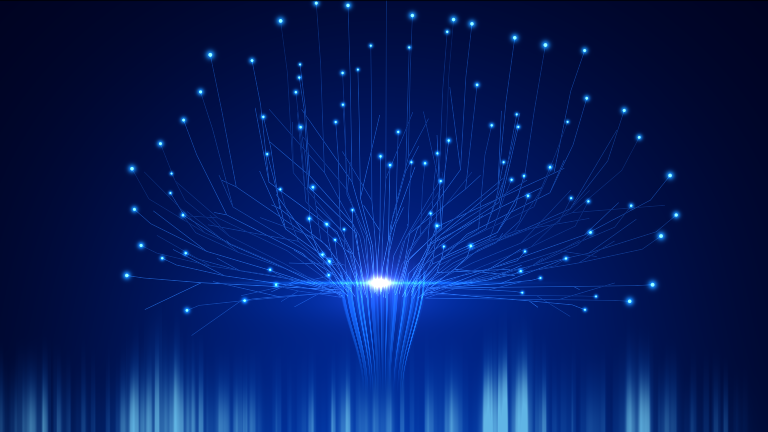
Reproduce this background procedurally as a Shadertoy shader.

```glsl
// A glowing tree of circuit branches rising from a light flare above blue light bars.

const vec2 FLARE = vec2(0.880, 0.345);
const vec2 CROWN = vec2(0.920, 0.375);
const float TRUNK_X = 0.887;
const float TRUNK_TOP = 0.31;
const int OUTER_COUNT = 28;
const int NODE_COUNT = 92;

const vec3 NAVY = vec3(0.0, 0.006, 0.11);
const vec3 BLUE = vec3(0.0, 0.125, 0.51);
const vec3 AZURE = vec3(0.05, 0.37, 0.78);
const vec3 CYAN = vec3(0.42, 0.77, 0.94);

float hash(float n) {
    n = fract(n * 0.1031);
    n *= n + 33.33;
    n *= n + n;
    return fract(n);
}

float bell(float x, float center, float width) {
    float t = (x - center) / width;
    return exp(-t * t);
}

// Random steps along x with softened borders
float columns(float x, float width, float seed) {
    float cell = floor(x / width);
    float blend = smoothstep(0.25, 0.75, fract(x / width));
    return mix(hash(cell + seed), hash(cell + 1.0 + seed), blend);
}

float segmentDistance(vec2 p, vec2 a, vec2 b) {
    vec2 pa = p - a, ba = b - a;
    return length(pa - ba * clamp(dot(pa, ba) / max(dot(ba, ba), 1e-6), 0.0, 1.0));
}

float stroke(float dist, float halfWidth, float pixel) {
    return clamp((halfWidth - dist) / pixel + 0.5, 0.0, 1.0);
}

// Even spacing on the outer ring, golden-ratio scatter inside it
vec2 nodeOffset(int i) {
    float n = float(i);
    bool outer = i < OUTER_COUNT;
    float t = outer ? (n + 0.2 + 0.6 * hash(n + 7.0)) / float(OUTER_COUNT) : fract(n * 0.618034);
    float angle = radians(mix(-13.0, 193.0, t));
    float reach = outer ? mix(0.59, 0.67, hash(n + 31.0)) : mix(0.12, 0.58, hash(n + 53.0));
    reach *= mix(0.8, 1.0, smoothstep(-0.25, 0.05, sin(angle)));
    return reach * vec2(cos(angle), sin(angle));
}

// x: branch lines, y: halo of the end node, z: its core
vec3 branch(vec2 p, int i, float pixel) {
    float n = float(i);
    vec2 offset = nodeOffset(i);
    vec2 dir = normalize(offset);
    vec2 root = vec2(TRUNK_X + 0.1 * dir.x, TRUNK_TOP + 0.03 * hash(n));
    vec2 tip = CROWN + offset;
    vec2 span = tip - root;

    // Straight rays near the ground, slanted then upright steps higher up
    float steep = smoothstep(0.3, 0.9, dir.y);
    vec2 bend = vec2(mix(0.1, 0.3, hash(n + 71.0)), mix(0.15, 0.3, hash(n + 83.0)));
    vec2 knee = root + span * mix(vec2(0.35, 0.28), bend, steep);
    vec2 elbow = root + span * mix(vec2(0.65, 0.5), vec2(0.85, bend.y + 0.22), steep);
    vec2 fork = root + span * vec2(0.92, mix(0.72, 0.84, hash(n + 97.0)));
    float turn = hash(n + 111.0) < 0.5 ? -0.45 : 0.45;
    vec2 twig = elbow + 0.2 * hash(n + 127.0) * (dir + turn * vec2(-dir.y, dir.x));

    float d = min(segmentDistance(p, root, knee), segmentDistance(p, knee, elbow));
    d = min(d, min(segmentDistance(p, elbow, fork), segmentDistance(p, fork, tip)));
    d = min(d, segmentDistance(p, elbow, twig));
    float size = i < OUTER_COUNT ? mix(0.007, 0.0105, hash(n + 141.0)) : mix(0.0045, 0.0068, hash(n + 141.0));
    float r = length(p - tip);
    float line = stroke(d, 0.0006, pixel) * mix(0.4, 1.0, hash(n + 163.0));
    return vec3(line, exp(-r * r / (size * size)), stroke(r, size * 0.42, pixel));
}

vec3 background(vec2 p) {
    vec2 q = (p - vec2(0.89, 0.3)) / vec2(0.72, 0.64);
    vec3 col = mix(NAVY, BLUE, exp(-dot(q, q) * 1.08));
    return col + vec3(0.0, 0.09, 0.2) * exp(-p.y * 6.0) * bell(p.x, 0.89, 0.75);
}

// Vertical bars that fade upward, gathered in a few bright clusters
vec3 addBars(vec3 col, vec2 p) {
    float cluster = bell(p.x, 0.385, 0.075) + 0.85 * bell(p.x, 1.19, 0.08)
        + 0.65 * bell(p.x, 1.47, 0.06) + 0.4 * bell(p.x, 0.08, 0.09) + 0.4 * bell(p.x, 0.92, 0.2);
    float light = 0.0;
    for (int k = 0; k < 4; k++) {
        float layer = float(k);
        float h = columns(p.x, 0.042 / (1.0 + 0.9 * layer), 200.0 + 90.0 * layer);
        float lift = hash(layer + floor(p.x * 24.0));
        float height = mix(0.1, 0.27, mix(h, lift, 0.25)) * (0.8 + 0.4 * cluster);
        light += h * h * (0.26 + 0.38 * cluster) * smoothstep(1.1 * height, 0.0, p.y);
    }
    light = clamp(light * smoothstep(1.77, 1.66, p.x), 0.0, 1.0);
    return mix(col, mix(AZURE, CYAN, smoothstep(0.1, 0.85, light)), light * 0.9);
}

// Fine strands that spread toward the top of the trunk
float trunk(vec2 p) {
    float halfWidth = mix(0.05, 0.105, smoothstep(0.1, 0.36, p.y));
    float v = (p.x - TRUNK_X) / halfWidth;
    float mask = smoothstep(1.0, 0.9, abs(v)) * smoothstep(0.08, 0.24, p.y) * smoothstep(0.4, 0.31, p.y);
    return pow(columns(v, 0.045, 500.0), 2.0) * mask;
}

vec3 flare(vec2 p) {
    vec2 q = p - FLARE;
    float ragged = 0.75 + 0.5 * columns(q.x, 0.009, 700.0);
    vec2 c = q / vec2(0.03, 0.0125 * ragged);
    float core = exp(-dot(c, c));
    float halo = exp(-length(q / vec2(1.4, 1.0)) * 26.0);
    float streak = exp(-abs(q.y) / 0.003) * bell(q.x, 0.0, 0.22);
    float haze = bell(q.x, 0.0, 0.3) * bell(q.y, -0.035, 0.055);
    return vec3(1.1, 0.88, 0.95) * core + vec3(0.32, 0.24, 0.5) * halo
        + vec3(0.1, 0.5, 0.9) * streak + vec3(0.0, 0.05, 0.13) * haze;
}

void mainImage(out vec4 fragColor, in vec2 fragCoord) {
    vec2 p = fragCoord / iResolution.y;
    float pixel = 1.0 / iResolution.y;
    vec3 col = addBars(background(p), p);

    vec3 tree = vec3(0.0);
    for (int i = 0; i < NODE_COUNT; i++) tree = max(tree, branch(p, i, pixel));
    float nearness = exp(-2.4 * length((p - FLARE) * vec2(0.7, 1.3)));
    col += mix(AZURE * 0.45, CYAN * 0.62, nearness) * tree.x;
    col += vec3(0.08, 0.32, 0.5) * trunk(p);
    col += vec3(0.1, 0.55, 0.8) * tree.y + vec3(0.5, 0.5, 0.3) * tree.z;

    col += flare(p);
    col *= mix(0.3, 1.0, smoothstep(0.999, 0.996, p.y));
    fragColor = vec4(clamp(col, 0.0, 1.0), 1.0);
}
```
